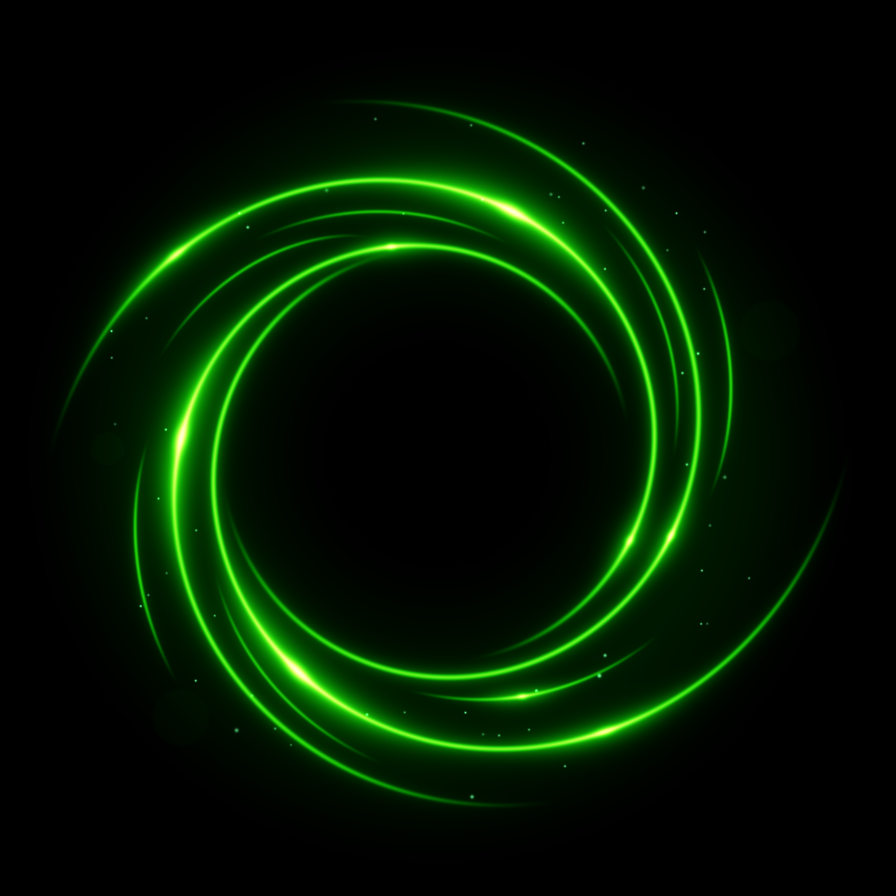
This background is drawn by a three.js fragment shader. Its source:

```glsl
// Glowing green spiral light trails with flares and sparkles around a dark centre.
varying vec2 vUv;

float hash(vec2 p) {
  return fract(sin(dot(p, vec2(127.1, 311.7))) * 43758.5453);
}

// Spiral arm given in degrees: x = progress from inner to outer end, y = radial distance.
vec2 spiral(vec2 p, float start, float span, float inner, float growth, float power) {
  float turn = mod(degrees(atan(p.y, p.x)) - start, 360.0);
  float u = max(turn / span, 0.0001);
  return vec2(u, length(p) - inner - growth * pow(u, power));
}

// Fine bright line with a soft halo, fading at both ends.
float trail(vec2 s, float width, float strength) {
  float fade = smoothstep(0.0, 0.3, s.x) * (1.0 - smoothstep(0.72, 1.0, s.x));
  float d = abs(s.y);
  float core = 2.5 * exp(-d * d / (width * width));
  return strength * fade * (core + 0.65 * exp(-d / (2.6 * width)));
}

// Thin secondary trail.
float wisp(vec2 s) {
  float fade = smoothstep(0.0, 0.45, s.x) * (1.0 - smoothstep(0.55, 1.0, s.x));
  float d = abs(s.y);
  return fade * (1.0 * exp(-d * d / 0.0000032) + 0.2 * exp(-d / 0.005));
}

// Hot spot stretched along an arm; reach is measured in arm progress.
float flare(vec2 s, float at, float reach, float size) {
  float a = (s.x - at) / reach;
  float d = s.y / size;
  float wash = 1.5 * exp(-a * a - abs(d) * 1.5);
  float streak = 2.2 * exp(-a * a * 4.0 - d * d * 16.0);
  float spot = 4.0 * exp(-a * a * 50.0 - d * d * 9.0);
  return wash + streak + spot;
}

// Faint out-of-focus disc.
float bokeh(vec2 p, vec2 centre, float radius) {
  return 0.018 * (1.0 - smoothstep(radius * 0.85, radius, length(p - centre)));
}

// Tiny scattered points, at most one in each grid cell.
float sparkles(vec2 p) {
  float light = 0.0;
  vec2 cell = floor(p * 30.0);
  for (int y = -1; y <= 1; y++) {
    for (int x = -1; x <= 1; x++) {
      vec2 id = cell + vec2(float(x), float(y));
      vec2 centre = (id + vec2(hash(id), hash(id + 17.3))) / 30.0;
      float ring = length(centre);
      float present = step(0.76, hash(id + 41.9)) * step(0.27, ring) * step(ring, 0.39);
      float radius = 0.0012 + 0.001 * pow(hash(id + 5.7), 4.0);
      vec2 q = (p - centre) / radius;
      light += present * (0.35 + 0.65 * hash(id + 73.1)) * exp(-dot(q, q));
    }
  }
  return light;
}

void main() {
  vec2 p = vUv - vec2(0.488, 0.492);
  float r = length(p);

  // Ring-shaped haze
  float light = 0.095 * smoothstep(0.11, 0.31, r) * (1.0 - smoothstep(0.3, 0.47, r));
  light += bokeh(p, vec2(0.371, 0.139), 0.036);
  light += bokeh(p, vec2(-0.368, 0.007), 0.02);
  light += bokeh(p, vec2(-0.286, -0.293), 0.034);

  // Four main arms
  vec2 upper = spiral(p, -82.0, 264.0, 0.2305, 0.2057, 2.5);
  vec2 lower = spiral(p, 98.0, 264.0, 0.2305, 0.2318, 2.2);
  vec2 right = spiral(p, -173.0, 284.0, 0.2409, 0.1771, 2.65);
  vec2 left = spiral(p, 7.0, 284.0, 0.2148, 0.1966, 1.95);
  light += trail(upper, 0.0024, 1.0) + trail(lower, 0.0024, 1.0);
  light += trail(right, 0.0024, 0.9) + trail(left, 0.0024, 0.9);

  // Thin arcs between the arms
  vec2 base = spiral(p, 262.0, 60.0, 0.264, 0.055, 1.2);
  light += wisp(base) * 1.3;
  light += wisp(spiral(p, 106.0, 56.0, 0.251, 0.079, 0.8));
  light += wisp(spiral(p, 70.0, 62.0, 0.249, 0.068, 1.3));
  light += wisp(spiral(p, -2.0, 58.0, 0.263, 0.056, 1.15));
  light += wisp(spiral(p, -10.0, 50.0, 0.306, 0.066, 1.0)) * 1.3;
  light += wisp(spiral(p, 176.0, 46.0, 0.322, 0.065, 1.0)) * 1.3;
  light += wisp(spiral(p, 207.0, 54.0, 0.279, 0.072, 1.0));

  // Large flares, then small ones
  light += flare(upper, 0.587, 0.085, 0.019);
  light += flare(lower, 0.527, 0.085, 0.019);
  light += flare(left, 0.595, 0.075, 0.019);
  light += 0.65 * flare(upper, 0.85, 0.045, 0.013);
  light += 0.65 * flare(lower, 0.77, 0.045, 0.013);
  light += 0.65 * flare(upper, 0.22, 0.035, 0.012);
  light += 0.75 * flare(right, 0.542, 0.03, 0.011);
  light += 0.75 * flare(left, 0.336, 0.03, 0.01);
  light += 0.7 * flare(base, 0.457, 0.12, 0.009);

  // Dark green through lime to pale yellow
  vec3 color = 1.0 - exp(-vec3(0.06 * light * light, light, 0.016 * light * light));
  color += vec3(0.4, 0.95, 0.6) * sparkles(p);
  gl_FragColor = vec4(min(color, 1.0), 1.0);
}
```
